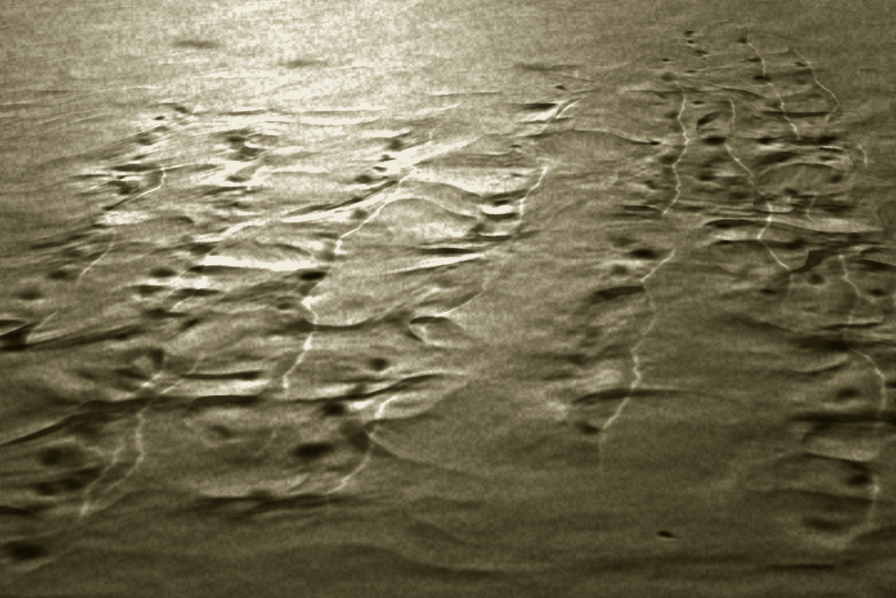
Write a Shadertoy shader that draws this texture.

```glsl
// Wet tidal sand seen at a low angle against the light, with trails of hollows.
// Perspective noise is lit by its slope towards a far glow; curved trails carry
// jittered pits with pale lips, wavy crests and extra roughness.
const float SHRINK = 0.76;              // loss of size from bottom to top
const float VANISH_X = 1.1;             // column towards which the trails run
const float RELIEF = 0.62;              // strength of slope lighting
const float PIT_SIZE = 0.046;
const float PIT_DARK = 0.78;
const float LIP_LIGHT = 0.38;
const float CREST_LIGHT = 0.5;
const float GRAIN = 0.17;
const int TRAILS = 9;
const int PITS = 15;

// Trail ends and middles, from the near end to the far end.
const vec2 NEAR_END[TRAILS] = vec2[](vec2(0.44, 0.14), vec2(0.94, 0.26), vec2(0.36, 0.26),
    vec2(0.10, 0.18), vec2(1.40, 0.12), vec2(1.26, 0.50), vec2(0.02, 0.08), vec2(0.00, 0.42), vec2(1.49, 0.28));
const float MID_X[TRAILS] = float[](0.72, 1.06, 0.49, 0.30, 1.36, 1.20, 0.17, 0.15, 1.43);
const vec2 FAR_END[TRAILS] = vec2[](vec2(0.94, 0.86), vec2(1.12, 0.91), vec2(0.69, 0.77),
    vec2(0.42, 0.79), vec2(1.24, 0.94), vec2(1.16, 0.95), vec2(0.35, 0.63), vec2(0.29, 0.82), vec2(1.33, 0.90));
// Deeper single hollows: place and radius.
const vec3 HOLLOWS[5] = vec3[](vec3(0.527, 0.537, 0.026), vec3(1.075, 0.576, 0.030),
    vec3(0.525, 0.245, 0.046), vec3(0.560, 0.315, 0.040), vec3(1.113, 0.107, 0.013));
const vec2 STREAKS[3] = vec2[](vec2(0.33, 0.925), vec2(0.51, 0.893), vec2(0.90, 0.886));

float hash(vec2 p) {
    vec3 q = fract(vec3(p.xyx) * 0.1031);
    q += dot(q, q.yzx + 33.33);
    return fract((q.x + q.y) * q.z);
}

float noise(vec2 p) {
    vec2 i = floor(p), f = fract(p);
    f = f * f * f * (f * (f * 6.0 - 15.0) + 10.0);
    return mix(mix(hash(i), hash(i + vec2(1, 0)), f.x),
               mix(hash(i + vec2(0, 1)), hash(i + vec2(1, 1)), f.x), f.y);
}

float nearness(float y) { return 1.0 - SHRINK * y; }

// Canvas to ground plane, so that features shrink with distance.
vec2 ground(vec2 p) {
    float s = nearness(p.y);
    return vec2((p.x - VANISH_X) / s, -log(s) / SHRINK);
}

float sandHeight(vec2 g) {
    vec2 q = g * vec2(6.0, 14.0) + 40.0;
    q += 0.9 * vec2(noise(q * 0.6), noise(q * 0.6 + 17.0));
    float ridge = 1.0 - abs(2.0 * noise(q * 1.1 + 5.0) - 1.0);
    return 0.75 * noise(q) + 0.42 * ridge + 0.2 * noise(q * 2.7) + 0.07 * noise(q * 6.3);
}

float trailX(int i, float t) {
    float a = NEAR_END[i].x, b = FAR_END[i].x;
    return mix(a, b, t) + 4.0 * t * (1.0 - t) * (MID_X[i] - 0.5 * (a + b));
}

// x: shadowed hollow, y: lit lip on its near side.
vec2 pit(vec2 p, vec2 centre, float r) {
    vec2 d = (p - centre) / (r * vec2(1.0, 0.45));
    vec2 lip = (d + vec2(-0.2, 1.45 - 0.25 * d.x * d.x)) * vec2(0.75, 1.7);
    return vec2(exp(-1.5 * pow(dot(d, d), 1.3)), exp(-dot(lip, lip)));
}

float bell(vec2 p, vec2 centre, vec2 size) {
    vec2 d = (p - centre) / size;
    return exp(-dot(d, d));
}

void mainImage(out vec4 fragColor, in vec2 fragCoord) {
    vec2 p = fragCoord / iResolution.y;
    p.x *= 1.5 * iResolution.y / iResolution.x;
    float s = nearness(p.y);
    vec2 g = ground(p);

    // Light pooled at the far left of centre
    float light = 0.21 + 0.15 * p.y + 0.47 * bell(p, vec2(0.48, 0.93), vec2(0.44, 0.36))
                + 0.22 * bell(p, vec2(0.65, 0.50), vec2(0.45, 0.35));

    // Trails: pits, crests and roughness
    vec2 bent = p + 0.022 * s * (vec2(noise(g * vec2(18, 36)), noise(g * vec2(18, 36) + 60.0)) - 0.5);
    vec2 marks = vec2(0.0);
    float crest = 0.0, bank = 0.0, rough = 0.0;
    for (int i = 0; i < TRAILS; i++) {
        float id = float(i), y0 = NEAR_END[i].y, y1 = FAR_END[i].y;
        float t = (p.y - y0) / (y1 - y0);
        float within = smoothstep(-0.12, 0.08, t) * smoothstep(1.12, 0.9, t);
        float side = (p.x - trailX(i, clamp(t, -0.2, 1.2))) / s;
        rough = max(rough, within * exp(-side * side / 0.018));

        float wave = 0.06 + 0.09 * (noise(vec2(g.y * 9.0, id * 7.0)) - 0.5)
                   + 0.035 * abs(sin(g.y * 17.0 + id)) + 0.012 * noise(vec2(g.y * 60.0, id));
        float d = side - wave;
        float strength = within * smoothstep(0.25, 0.75, noise(vec2(g.y * 11.0, id * 3.0 + 9.0)));
        crest = max(crest, strength * exp(-d * d / 0.00005));
        bank = max(bank, strength * exp(-pow((d + 0.026) / 0.02, 2.0)));

        for (int k = 0; k < PITS; k++) {
            vec2 seed = vec2(float(k) + 3.0, id * 5.0 + 2.0);
            float a = 1.0 - pow(1.0 - (float(k) + 0.6 * hash(seed)) / float(PITS), 1.35);
            float y = mix(y0, y1, a), near = nearness(y);
            float x = trailX(i, a) + 0.09 * near * (hash(seed + 31.0) - 0.5);
            float r = PIT_SIZE * near * mix(0.5, 1.1, hash(seed + 57.0));
            marks = max(marks, pit(bent, vec2(x, y), r) * mix(0.5, 1.0, hash(seed + 83.0)));
        }
    }
    for (int i = 0; i < 5; i++) marks = max(marks, 1.1 * pit(bent, HOLLOWS[i].xy, HOLLOWS[i].z));

    // Slope lighting, calmer between trails and far away
    vec2 toLight = vec2(-0.004, 0.009);
    float slope = (sandHeight(g) - sandHeight(g + toLight)) / 0.126;
    float calm = mix(0.28, 1.0, rough) * mix(1.0, 0.3, smoothstep(0.72, 0.98, p.y));
    light *= 1.0 + clamp(RELIEF * calm * slope, -0.6, 0.75);
    light *= 1.0 - 0.22 * bank;
    light *= 1.0 + LIP_LIGHT * marks.y + CREST_LIGHT * crest;
    light *= 1.0 - PIT_DARK * min(marks.x, 1.1);

    // Far flat streaks, raked film and sand grain
    for (int i = 0; i < 3; i++) light *= 1.0 - 0.42 * bell(bent, STREAKS[i], vec2(0.045, 0.007));
    light *= 1.0 + 0.14 * (noise(vec2(p.x * 14.0 + p.y * 9.0, p.y * 85.0 - p.x * 14.0)) - 0.5);
    light *= 1.0 + GRAIN * (noise(p * 240.0) + noise(p * 130.0 + 9.0) - 1.0);

    // Olive shadows to cream highlights
    light = clamp(light, 0.06, 0.93);
    float tint = light * (1.0 - light);
    vec3 col = vec3(light + 0.008 + 0.1 * tint, light, light - 0.035 - 0.32 * tint);
    fragColor = vec4(clamp(col, 0.0, 1.0), 1.0);
}
```
